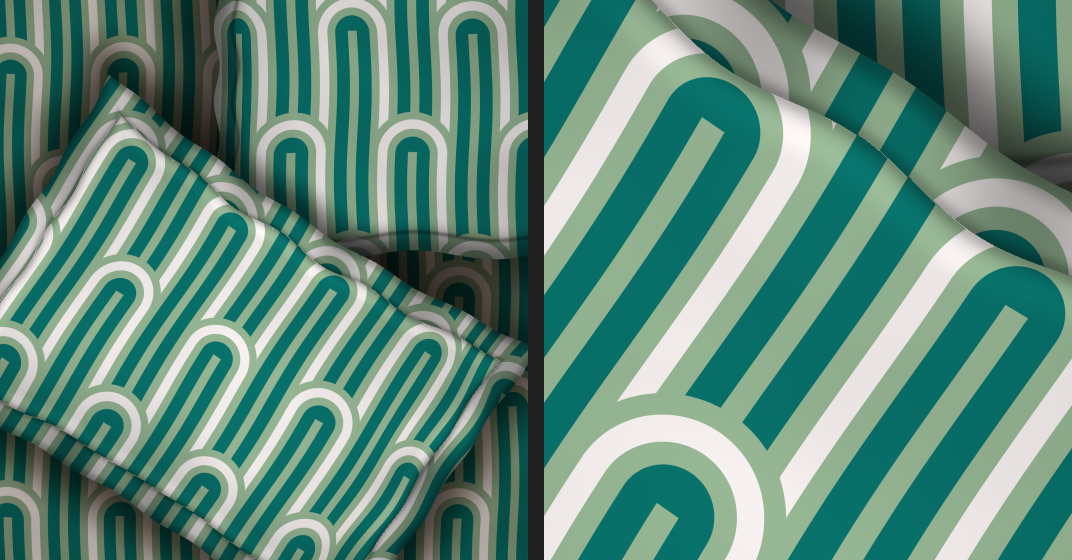
Left, the full canvas; right, a detail of the centre.
Write a Shadertoy shader that draws this pattern.

```glsl
// Two arch-printed pillows on a bedsheet of the same print, seen from above.
// Staggered rows of nested arches are painted back to front; box distances
// cut out the pillows, and layered sines add creases and soft shading.

const vec3 TEAL = vec3(0.03, 0.43, 0.405);
const vec3 SAGE = vec3(0.57, 0.69, 0.56);
const vec3 WHITE = vec3(0.93, 0.91, 0.905);

float boxDistance(vec2 p, vec2 extent) {
    vec2 w = abs(p) - extent;
    return length(max(w, 0.0)) + min(max(w.x, w.y), 0.0);
}

// Coverage of the side where d is negative, softened over one blur width
float inside(float d, float blur) {
    return smoothstep(0.5 * blur, -0.5 * blur, d);
}

// Layered sines, each octave bending the next; roughly -1 to 1
float creases(vec2 p) {
    float sum = 0.0, gain = 0.5;
    for (int i = 0; i < 4; i++) {
        p = mat2(0.8, 0.6, -0.6, 0.8) * p * 1.7 + 1.3;
        p.x += 0.6 * sin(p.y);
        sum += gain * sin(p.x) * cos(0.6 * p.y);
        gain *= 0.6;
    }
    return sum;
}

// Arch print; neighbouring columns are one unit apart
vec3 archPrint(vec2 p, float blur) {
    const float rowStep = 1.98;
    float base = floor(p.y / rowStep);
    vec3 color = SAGE;
    for (int i = 2; i >= 0; i--) {
        float row = base + float(i);
        vec2 q = vec2(mod(p.x - row + 1.0, 2.0) - 1.0, p.y - row * rowStep);
        float r = length(vec2(q.x, max(q.y, 0.0)));
        float slot = max(abs(q.x) - 0.075, q.y - 0.03);
        vec3 arch = mix(SAGE, WHITE, inside(abs(r - 0.493) - 0.078, blur));
        arch = mix(arch, TEAL, inside(max(r - 0.285, -slot), blur));
        color = mix(color, arch, inside(r - 0.695, blur));
    }
    return color;
}

void mainImage(out vec4 fragColor, in vec2 fragCoord) {
    vec2 p = fragCoord / iResolution.y;
    float pixel = 1.4 / iResolution.y;
    float wrinkle = creases(p * 7.0);
    vec2 drift = 0.003 * vec2(sin(p.y * 19.0 + 2.0 * p.x), sin(p.x * 17.0));

    // Upright pillow at the top right, with a rippled outline
    vec2 backLocal = p - vec2(0.802, 0.880);
    vec2 ripple = vec2(0.005 * sin(p.y * 48.0), 0.008 * sin(p.x * 22.0 + 1.0));
    float backEdge = boxDistance(backLocal + ripple, vec2(0.415, 0.335));

    // Tilted pillow in front; its corners flare past the bowed edges
    vec2 offset = p - vec2(0.402, 0.345);
    vec2 local = vec2(dot(offset, vec2(0.841, -0.540)),
                      dot(offset, vec2(0.540, 0.841)));
    vec2 along = local / vec2(0.448, 0.298);
    vec2 frontExtent = vec2(0.444 + 0.008 * along.y * along.y,
                            0.296 + 0.032 * along.x * along.x);
    vec2 flutter = 0.003 * sin(local.yx * vec2(42.0, 37.0));
    float frontEdge = boxDistance(local + flutter, frontExtent);

    // Sheet, darkened beside both pillows
    vec3 color = archPrint((p + drift - vec2(0.017, 0.866)) / 0.1, pixel / 0.1);
    float sheetLight = 0.73 + 0.08 * wrinkle;
    sheetLight *= mix(0.42, 1.0, smoothstep(0.0, 0.16, backEdge));
    sheetLight *= mix(0.42, 1.0, smoothstep(-0.01, 0.10, frontEdge));
    color *= pow(vec3(sheetLight), vec3(0.95, 1.05, 1.12));

    // Back pillow: print gathers toward its left edge and hem
    float backDepth = -backEdge;
    vec2 backUv = p + drift - vec2(0.630, 0.939);
    backUv.x -= 0.025 * smoothstep(0.46, 0.39, p.x);
    vec3 backColor = archPrint(backUv / 0.108, pixel / 0.108);
    float backLight = 0.86 + 0.07 * wrinkle + 0.07 * sin(p.x * 9.0 - 4.3);
    backLight *= mix(0.5, 1.0, smoothstep(0.0, 0.065, backDepth));
    backLight *= 1.0 - 0.35 * exp(-pow((backDepth - 0.033) / 0.004, 2.0));
    backLight *= mix(0.45, 1.0, smoothstep(0.0, 0.07, frontEdge));
    color = mix(color, backColor * backLight, inside(backEdge, pixel));

    // Front pillow: the flange outside the seam carries a shifted print
    float frontDepth = -frontEdge;
    float seam = frontDepth - 0.046 - 0.003 * sin(local.x * 31.0);
    float flange = inside(seam, pixel);
    float gather = smoothstep(0.25, 0.45, local.x);
    vec2 frontUv = local + drift - vec2(-0.124, 0.214);
    frontUv.x += gather * (0.035 + 0.008 * sin(local.y * 28.0));
    frontUv += flange * vec2(0.022, -0.012);
    vec3 frontColor = archPrint(frontUv / 0.1055, pixel / 0.1055);

    // Soft belly light, seam crease, and pleats at the gathered end
    float frontLight = 1.02 - 0.09 * dot(along, along) + 0.05 * wrinkle;
    frontLight -= 0.22 * exp(-pow(seam / 0.006, 2.0));
    frontLight += 0.07 * exp(-pow((seam - 0.018) / 0.010, 2.0));
    frontLight -= flange * (0.13 + 0.10 * sin(local.x * 34.0 + local.y * 21.0));
    frontLight -= gather * 0.13 * (0.5 + 0.5 * sin(local.y * 38.0 - local.x * 30.0));
    frontLight *= mix(0.72, 1.0, smoothstep(0.0, 0.018, frontDepth));
    frontLight *= mix(0.83, 1.0, smoothstep(-0.32, -0.10, local.y));
    color = mix(color, frontColor * frontLight, inside(frontEdge, pixel));

    fragColor = vec4(clamp(color, 0.0, 1.0), 1.0);
}
```
